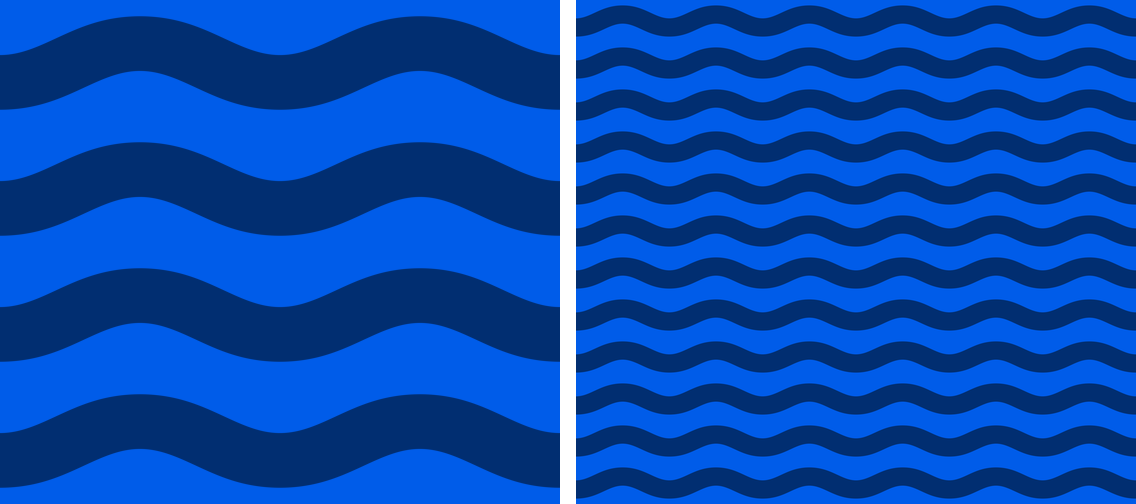
Left: one tile. Right: repeated 3 by 3.
Write a Shadertoy shader that draws this pattern.

```glsl
const float TAU = 6.2831853;
const vec2 REPEATS = vec2(2.0, 4.0);        // waves across, bands down
const vec3 BRIGHT_BLUE = vec3(0.0, 0.362, 0.912);
const vec3 NAVY = vec3(0.005, 0.18, 0.445);

// Signed vertical distance to a wavy band, in units of the row height.
// The band swells on its slopes, giving broad outer and tight inner bends.
float waveBand(vec2 cell, float amplitude, float halfWidth, float swell) {
    float angle = TAU * cell.x;
    float slopeAmount = sin(angle) * sin(angle);
    float centreLine = -amplitude * cos(angle);
    float offset = fract(cell.y - centreLine) - 0.5;
    return abs(offset) - halfWidth - swell * slopeAmount;
}

// Coverage of a shape, softened over one pixel.
float coverage(float dist, float pixel) {
    return smoothstep(0.75 * pixel, -0.75 * pixel, dist);
}

void mainImage(out vec4 fragColor, in vec2 fragCoord) {
    vec2 cell = fragCoord / iResolution.xy * REPEATS;
    float pixel = REPEATS.y / iResolution.y;

    float band = waveBand(cell, 0.154, 0.217, 0.029);
    vec3 color = mix(BRIGHT_BLUE, NAVY, coverage(band, pixel));

    fragColor = vec4(color, 1.0);
}
```
